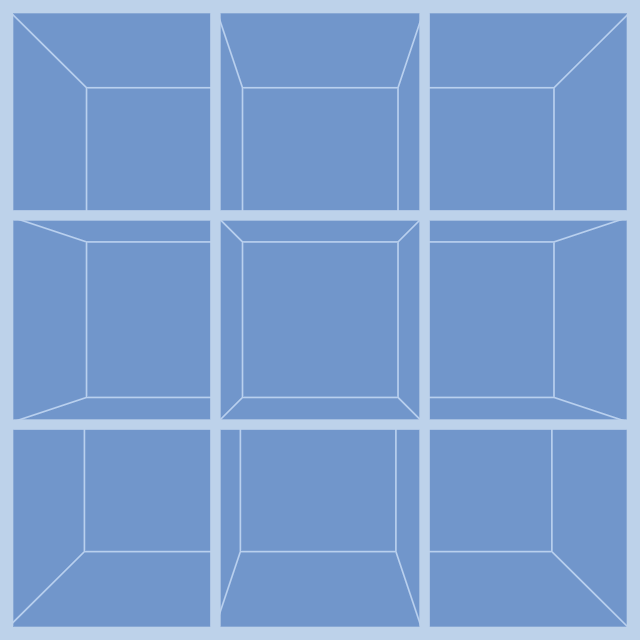
A WebGL 2 fragment shader for this pattern:

```glsl
#version 300 es
precision highp float;

uniform vec2 u_resolution;
out vec4 fragColor;

const vec3 PANE_BLUE = vec3(0.443, 0.588, 0.796);
const vec3 FRAME_BLUE = vec3(0.743, 0.822, 0.918);
const vec3 LINE_BLUE = vec3(0.725, 0.815, 0.935);

float coverage(float dist, float pixel) {
    return clamp(0.5 - dist / pixel, 0.0, 1.0);
}

float boxDistance(vec2 p, vec2 halfSize) {
    vec2 d = abs(p) - halfSize;
    return length(max(d, 0.0)) + min(max(d.x, d.y), 0.0);
}

float rayDistance(vec2 p, vec2 start, vec2 direction) {
    vec2 q = p - start;
    return length(q - direction * max(dot(q, direction), 0.0));
}

// Signed distance to the pane holding p; outer is 1 on each axis off centre
float paneDistance(vec2 p, vec2 outer) {
    vec2 centre = outer * 0.3254;
    vec2 halfSize = mix(vec2(0.1552), vec2(0.1538), outer);
    return boxDistance(abs(p) - centre, halfSize);
}

// Back wall outline, with edges receding along rays from the centre
float roomDistance(vec2 p, vec2 outer) {
    vec2 corner = mix(vec2(0.1215), vec2(0.3652, 0.3624), outer);
    float wall = abs(boxDistance(p, corner));
    float edge = rayDistance(abs(p), corner, normalize(corner));
    return min(wall, edge);
}

void main() {
    float side = min(u_resolution.x, u_resolution.y);
    float pixel = 1.0 / side;
    vec2 p = (gl_FragCoord.xy - 0.5 * u_resolution) / side;
    vec2 outer = step(vec2(0.163), abs(p));

    // The lowest row is viewed slightly from the right
    float lowRow = step(p.y, -0.163);
    vec2 vanishing = vec2(0.0004 - 0.0033 * lowRow, 0.0005);

    float line = coverage(roomDistance(p - vanishing, outer) - 0.0013, pixel);
    float pane = coverage(paneDistance(p, outer), pixel);

    vec3 color = mix(PANE_BLUE, LINE_BLUE, line);
    color = mix(FRAME_BLUE, color, pane);
    fragColor = vec4(color, 1.0);
}
```
